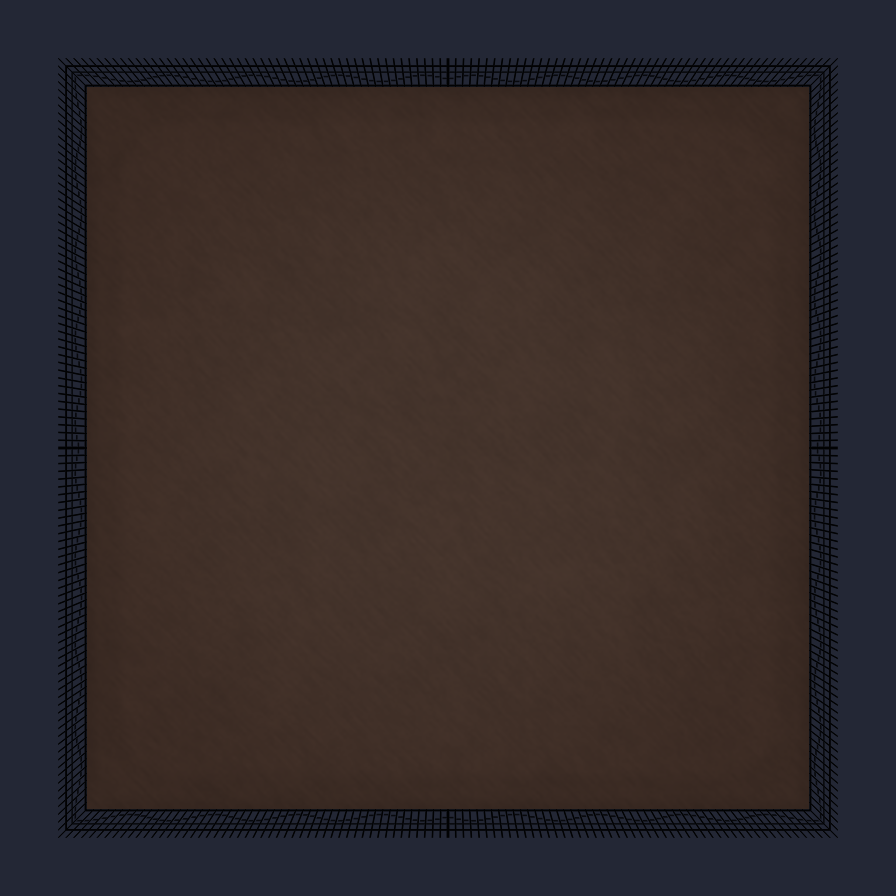
A WebGL 1 fragment shader for this texture:

```glsl
precision highp float;
// A square brown leather panel on slate blue, framed by a dark stitched border.
// The border is radial ticks crossed by concentric square rails; the leather
// is layered value noise stretched along a falling diagonal.
uniform vec2 u_resolution;

float hash(vec2 p) {
  return fract(sin(dot(p, vec2(127.1, 311.7))) * 43758.55);
}

float noise(vec2 p) {
  vec2 i = floor(p);
  vec2 f = fract(p);
  f = f * f * (3.0 - 2.0 * f);
  return mix(mix(hash(i), hash(i + vec2(1.0, 0.0)), f.x),
             mix(hash(i + vec2(0.0, 1.0)), hash(i + vec2(1.0, 1.0)), f.x), f.y);
}

float fbm(vec2 p) {
  float sum = 0.0;
  float amp = 0.5;
  for (int i = 0; i < 4; i++) {
    sum += amp * noise(p);
    p = p * 2.03 + 17.3;
    amp *= 0.5;
  }
  return sum;
}

// Coverage of a line from the distance to its axis
float stroke(float d, float halfWidth, float aa) {
  return 1.0 - smoothstep(halfWidth - aa, halfWidth + aa, abs(d));
}

// Soft-edged interval test
float band(float x, float lo, float hi, float aa) {
  return smoothstep(lo - aa, lo + aa, x) * (1.0 - smoothstep(hi - aa, hi + aa, x));
}

vec3 leather(vec2 p) {
  vec2 a = abs(p);
  float edge = max(a.x, a.y);
  float rounded = length(max(a - 0.30, 0.0));
  vec3 col = mix(vec3(0.268, 0.202, 0.169), vec3(0.237, 0.171, 0.141),
                 smoothstep(0.12, 0.50, length(p)));
  col *= 1.0 - 0.05 * smoothstep(0.055, 0.075, rounded);
  col *= 1.0 - 0.07 * smoothstep(0.385, 0.403, edge);

  // Diagonal grain, soft mottling and fine pores
  vec2 grain = vec2(p.x + p.y, p.x - p.y);
  float fibre = noise(grain * vec2(190.0, 45.0)) - 0.5;
  float mottle = fbm(p * 22.0) - 0.47;
  float pores = noise(p * 260.0) - 0.5;
  return col * (1.0 + 0.055 * fibre + 0.075 * mottle + 0.035 * pores);
}

float stitching(vec2 p, float aa) {
  vec2 a = abs(p);
  float m = max(a.x, a.y);
  float n = min(a.x, a.y);
  float ratio = n / max(m, 0.001);

  // Ticks fan out from the centre, reaching the diagonal at each corner
  float cell = ratio * 50.0;
  float tickDist = (fract(cell + 0.5) - 0.5) * m / 50.0;
  float ink = stroke(tickDist, 0.0009, aa) * band(m, 0.403, 0.435, aa);
  ink = max(ink, stroke(n, 0.0016, aa) * band(m, 0.403, 0.435, aa));

  // Concentric rails
  ink = max(ink, stroke(m - 0.4262, 0.0010, aa));
  ink = max(ink, 0.85 * stroke(m - 0.4195, 0.0008, aa));
  ink = max(ink, stroke(m - 0.4045, 0.0011, aa));

  // Short cross-stitches that drift between the rails
  float drift = 0.4125 + 0.0035 * sin(floor(cell) * 0.55);
  float dash = band(fract(cell), 0.1, 0.75, 0.1);
  return max(ink, 0.8 * dash * stroke(m - drift, 0.0009, aa));
}

void main() {
  float side = min(u_resolution.x, u_resolution.y);
  vec2 p = (gl_FragCoord.xy - 0.5 * u_resolution) / side;
  float aa = 0.6 / side;
  float m = max(abs(p.x), abs(p.y));

  // Slate ground, leather panel, then the border on top
  vec3 col = vec3(0.137, 0.153, 0.208);
  col = mix(col, leather(p), 1.0 - smoothstep(0.403 - aa, 0.403 + aa, m));
  col = mix(col, vec3(0.005, 0.006, 0.010), stitching(p, aa));
  gl_FragColor = vec4(col, 1.0);
}
```
